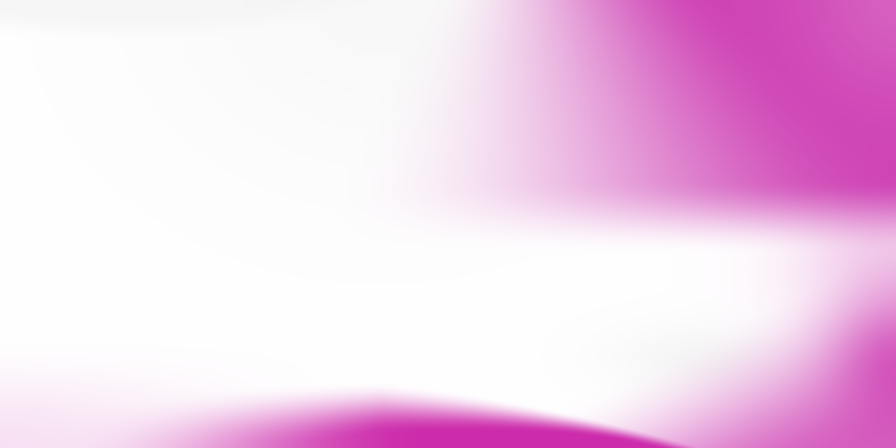
Give the GLSL for this background, as a WebGL 1 fragment shader.

```glsl
precision highp float;
uniform vec2 u_resolution;

const vec3 WHITE = vec3(0.998, 0.996, 0.998);
const vec3 GREY = vec3(0.955, 0.957, 0.955);
const vec3 MAGENTA = vec3(0.81, 0.265, 0.71);
const vec3 DEEP_MAGENTA = vec3(0.80, 0.17, 0.67);

const float CLOUD_FLOOR = 0.43;
const float CLOUD_FULL = 0.60;
const float CORNER_FADE = 0.15;
const float SWEEP_STRENGTH = 0.85;
const vec2 HILL_TOP = vec2(0.85, 0.15);
const float HAZE_STRENGTH = 0.16;

// Soft elliptical falloff
float glow(vec2 p, vec2 center, vec2 radius) {
  vec2 q = (p - center) / radius;
  return exp(-dot(q, q));
}

// Layer one coverage over another
float cover(float a, float b) {
  return 1.0 - (1.0 - a) * (1.0 - b);
}

// Upper right cloud: its left side spreads wider toward the base
float cloud(vec2 p) {
  float drop = clamp((1.0 - p.y) / 0.45, 0.0, 1.0);
  float side = smoothstep(0.95 - 0.23 * drop, 1.6 + 0.5 * drop, p.x);
  float base = smoothstep(CLOUD_FLOOR, CLOUD_FULL, p.y);
  float corner = glow(p, vec2(2.0, 1.0), vec2(0.2));
  return side * base * (1.0 - CORNER_FADE * corner);
}

// Lower right diagonal sweep with a bright spot on the border
float sweep(vec2 p) {
  float d = (p.x - 1.5) * 0.5 - p.y;
  float band = SWEEP_STRENGTH * smoothstep(-0.22, 0.2, d);
  float spot = 0.72 * glow(p, vec2(2.0, 0.18), vec2(0.13));
  float border = 0.3 * glow(p, vec2(2.0, 0.4), vec2(0.22, 0.2));
  return cover(cover(band, spot), border);
}

// Bottom hill: diffuse on the left, crisp along the right slope
float hill(vec2 p) {
  float dx = p.x - HILL_TOP.x;
  float edge = HILL_TOP.y - 0.12 * max(dx, 0.0) - 0.12 * dx * dx;
  float softness = mix(0.14, 0.03, smoothstep(0.6, 1.5, p.x));
  float body = smoothstep(0.0, softness, edge - p.y);
  return body * smoothstep(0.1, 0.95, p.x);
}

// Pale tint in the lower left corner
float haze(vec2 p) {
  float rise = 1.0 - smoothstep(0.0, 0.25, p.y);
  return HAZE_STRENGTH * rise * (1.0 - smoothstep(0.0, 0.8, p.x));
}

// Grey curve at the top left and faint broad shadows
float shade(vec2 p) {
  float dx = p.x - 0.26;
  float strip = smoothstep(-0.02, 0.04, 0.078 - 0.25 * dx * dx - 1.0 + p.y);
  float broad = 0.6 * glow(p, vec2(0.85, 1.0), vec2(0.5, 0.4));
  float low = 0.8 * glow(p, vec2(1.55, 0.2), vec2(0.2, 0.08));
  return cover(cover(0.75 * strip, broad), low);
}

void main() {
  // Width spans 0 to 2, height 0 to 1
  vec2 p = gl_FragCoord.xy / u_resolution * vec2(2.0, 1.0);

  vec3 color = mix(WHITE, GREY, shade(p));
  float pink = cover(cover(cloud(p), sweep(p)), haze(p));
  color = mix(color, MAGENTA, pink);
  color = mix(color, DEEP_MAGENTA, hill(p));

  gl_FragColor = vec4(color, 1.0);
}
```
